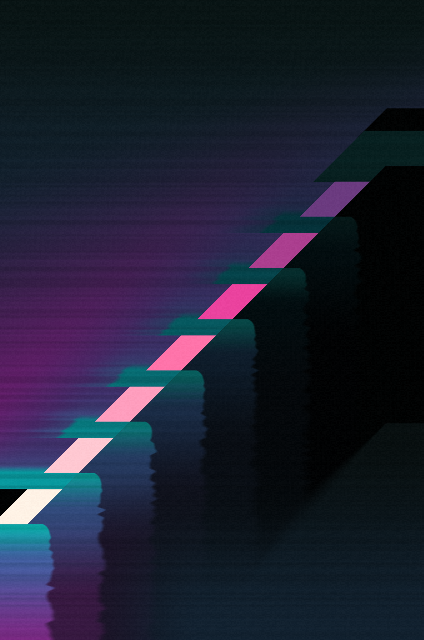
Write a Shadertoy shader that draws this background.

```glsl
// Neon staircase climbing a dark violet haze, with smeared teal columns below it.

float hash(vec2 p) {
    return fract(sin(dot(p, vec2(127.1, 311.7))) * 43758.5453);
}

// Smooth one-dimensional noise, used for the horizontal smears
float rowNoise(float y, float seed) {
    float i = floor(y), f = fract(y);
    return mix(hash(vec2(i, seed)), hash(vec2(i + 1.0, seed)), f * f * (3.0 - 2.0 * f));
}

// Antialiased mask: one where d is positive; soft is the blur width
float edge(float d, float soft) {
    return smoothstep(-0.5, 0.5, d / max(soft, 12.5 / iResolution.y));
}

float edge(float d) { return edge(d, 0.0); }

vec3 treadColor(float k) {
    vec3 c = mix(vec3(1.0, 0.95, 0.90), vec3(1.0, 0.42, 0.65), min(k / 3.2, 1.0));
    c = mix(c, vec3(0.92, 0.26, 0.62), smoothstep(3.0, 4.0, k));
    return mix(c, vec3(0.42, 0.23, 0.50), clamp((k - 4.0) / 2.0, 0.0, 1.0));
}

// Column colour at a depth below its top: teal, then blue, then violet or black
vec3 columnColor(float k, float depth) {
    vec3 top = mix(vec3(0.04, 0.64, 0.63), vec3(0.02, 0.09, 0.09), k / 6.0);
    vec3 middle = mix(vec3(0.24, 0.36, 0.60), vec3(0.01, 0.05, 0.06), min(k / 5.0, 1.0));
    vec3 tail = mix(vec3(0.48, 0.15, 0.50), vec3(0.03, 0.06, 0.08), 1.0 - exp(-0.9 * k));
    tail *= 1.0 - smoothstep(3.0, 7.0, k);
    vec3 c = mix(top, middle, smoothstep(0.0, 0.75, depth));
    return mix(c, tail, smoothstep(0.5, 2.5, depth));
}

void mainImage(out vec4 fragColor, in vec2 fragCoord) {
    // One unit is one stair; y runs down from the top
    vec2 p = vec2(fragCoord.x, iResolution.y - fragCoord.y) / iResolution.y * 12.488;
    float diag = p.x + p.y;
    float smear = rowNoise(p.y * 22.0, 3.0) - 0.5;

    // Violet haze
    vec3 col = mix(vec3(0.035, 0.08, 0.08), vec3(0.075, 0.135, 0.19), smoothstep(0.0, 4.5, p.y));
    float haze = smoothstep(3.0, 8.6, p.y + 0.3 * p.x + 0.12 * smear);
    vec3 violet = mix(vec3(0.39, 0.11, 0.41), vec3(0.25, 0.17, 0.40), smoothstep(7.5, 9.7, diag));
    col = mix(col, violet, haze);

    // Blue glow and teal band above each tread
    for (int i = 0; i < 6; i++) {
        float k = float(i), y = p.y + k;
        float left = i == 0 ? 1.0 : edge(diag - 9.3 + 0.5 * smear, 0.9);
        float glow = exp(-3.5 * max(9.15 - y, 0.0)) * edge(9.545 - y);
        col = mix(col, mix(vec3(0.24, 0.38, 0.58), vec3(0.06, 0.16, 0.22), k / 5.0), 0.6 * glow * left);
        left = i == 0 ? 1.0 : edge(diag - 9.66 + 0.1 * smear, 0.16);
        float band = left * edge(y - 9.15, 0.16) * edge(9.545 - y);
        col = mix(col, mix(vec3(0.03, 0.56, 0.58), vec3(0.02, 0.19, 0.22), k / 5.0), band);
    }

    // Black underside and the dark cap at the top of the stair
    vec3 black = vec3(0.004, 0.01, 0.01);
    col = mix(col, black, max(edge(diag - 10.764) * edge(p.y - 3.236), edge(p.y - 9.545)));
    float cap = edge(diag - 9.66);
    col = mix(col, black, cap * edge(p.y - 2.114) * edge(2.7 - p.y));
    cap *= edge(p.y - 2.553) * edge(3.55 - p.y) * max(edge(10.764 - diag), edge(3.236 - p.y));
    col = mix(col, vec3(0.03, 0.125, 0.125), cap);

    // Columns with ragged right sides, far to near
    float under = max(edge(diag - 10.764), edge(p.y - 10.228));
    for (int i = 6; i >= 0; i--) {
        float k = float(i), depth = p.y + k - 10.228;
        float teeth = 0.16 * (rowNoise(p.y * 13.0 + 0.8 * p.x, k) - 0.5) * smoothstep(0.1, 0.6, depth);
        float side = k + 0.98 + teeth - 0.14 * exp(-14.0 * max(depth, 0.0));
        float column = edge(side - p.x, 0.04 + 0.06 * max(depth, 0.0)) * edge(depth);
        col = mix(col, columnColor(k, depth + 0.1 * smear), column * under);
    }

    // Dim floor at the lower right
    vec3 floorColor = mix(vec3(0.035, 0.065, 0.068), vec3(0.075, 0.14, 0.20), smoothstep(8.5, 12.5, p.y));
    float ground = edge(diag - 15.79, 0.05 + 0.9 * smoothstep(8.3, 10.5, p.y)) * edge(p.y - 8.26);
    ground = max(ground, smoothstep(9.0, 11.8, p.y) * smoothstep(1.6, 4.0, p.x));
    col = mix(col, floorColor, 0.9 * ground);

    // Fine streaks, then the crisp treads
    col *= 1.0 + 0.16 * smear;
    for (int i = 0; i < 7; i++) {
        float k = float(i), y = p.y + k;
        float tread = edge(diag - 10.08) * edge(10.764 - diag) * edge(y - 9.545) * edge(10.228 - y);
        col = mix(col, treadColor(k), tread);
    }

    // Film grain
    col += 0.022 * (hash(floor(p * 41.0)) - 0.5);
    fragColor = vec4(clamp(col, 0.0, 1.0), 1.0);
}
```
